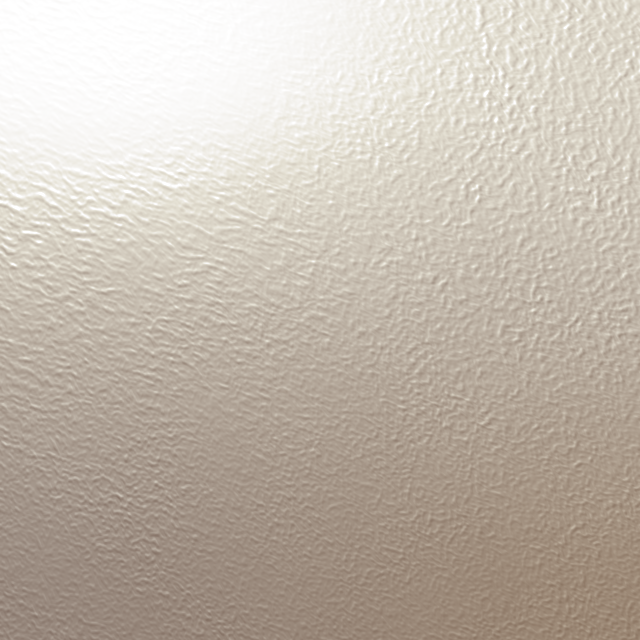
Write a Shadertoy shader that draws this texture.

```glsl
// Rough painted plaster, lit by a glow at the upper left.
// A smooth light falloff sets the tone; the slope of a noise height field,
// slanted streaks on the left and round grains on the right, adds the relief.

const vec2 LAMP = vec2(0.12, 1.2);
const float STREAK_ANGLE = -0.36;

vec2 hashGradient(vec2 cell) {
    vec3 q = fract(vec3(cell.xyx) * vec3(0.1031, 0.1030, 0.0973));
    q += dot(q, q.yzx + 33.33);
    float angle = 6.2832 * fract((q.x + q.y) * q.z);
    return vec2(cos(angle), sin(angle));
}

float gradientNoise(vec2 p) {
    vec2 i = floor(p);
    vec2 f = p - i;
    vec2 w = f * f * f * (f * (f * 6.0 - 15.0) + 10.0);
    float a = dot(hashGradient(i), f);
    float b = dot(hashGradient(i + vec2(1, 0)), f - vec2(1, 0));
    float c = dot(hashGradient(i + vec2(0, 1)), f - vec2(0, 1));
    float d = dot(hashGradient(i + vec2(1, 1)), f - vec2(1, 1));
    return mix(mix(a, b, w.x), mix(c, d, w.x), w.y);
}

vec2 rotate(vec2 p, float angle) {
    float c = cos(angle), s = sin(angle);
    return vec2(c * p.x + s * p.y, c * p.y - s * p.x);
}

// Raised bumps of one size, flat in between.
float bumps(vec2 p) {
    return smoothstep(-0.2, 0.55, gradientNoise(p));
}

// Plaster height: streaks fade into grains, fine bumps grow downwards.
float plasterHeight(vec2 p, float streaky, float fine) {
    vec2 bent = p + 0.006 * vec2(gradientNoise(p * 22.0), gradientNoise(p * 22.0 + 40.0));
    vec2 slanted = rotate(bent, STREAK_ANGLE);
    float streaks = bumps(slanted * vec2(46.0, 112.0) + 7.0);
    float grains = bumps(bent * 82.0 + 31.0);
    float small = bumps(slanted * vec2(125.0, 165.0) + 90.0);
    return mix(mix(grains, streaks, streaky), small, fine);
}

// Broad light: darker towards the floor, with a wide glow near the lamp.
float lightTone(vec2 p) {
    float depth = 1.0 - p.y;
    float wall = 0.835 - 0.10 * depth - 0.21 * smoothstep(0.1, 1.0, depth);
    vec2 g = vec2((p.x - 0.13) / 0.45, depth / 0.30);
    return wall + 0.35 * exp(-dot(g, g));
}

// Rolls highlights off smoothly into white.
float softClip(float tone) {
    float knee = 0.88;
    float over = max(tone - knee, 0.0);
    return min(tone, knee) + 0.125 * (1.0 - exp(-over / 0.11));
}

// Warm grey in the shade, near white in the light.
vec3 plasterColor(float tone, float warmth) {
    float red = 0.14 * (1.0 - tone);
    float blue = 0.052 * (1.0 - smoothstep(0.86, 1.0, tone));
    return vec3(tone + red, tone, tone - blue) + warmth * vec3(0.012, 0.0, -0.022);
}

void mainImage(out vec4 fragColor, in vec2 fragCoord) {
    vec2 p = fragCoord / iResolution.xy;
    float broad = lightTone(p);

    // Relief from the height difference along the light direction
    float streaky = 1.0 - smoothstep(0.3, 0.75, p.x + 0.12 * gradientNoise(p * 5.0));
    float fine = mix(0.62, 0.28, smoothstep(0.1, 0.65, p.y));
    vec2 toLamp = normalize(LAMP - p);
    vec2 stepOut = 0.0022 * toLamp;
    float slope = plasterHeight(p - stepOut, streaky, fine)
                - plasterHeight(p + stepOut, streaky, fine);

    // Relief is patchy, weaker near the floor and lost in the glow
    float patches = 1.0 + 0.7 * gradientNoise(p * 7.0 + 3.0);
    float strength = mix(0.085, 0.16, smoothstep(0.05, 0.6, p.y));
    strength *= patches * (1.0 - 0.85 * smoothstep(0.86, 1.04, broad));
    float relief = strength * slope * (1.0 + 0.5 * max(slope, 0.0));

    // Faint uneven tone
    float mottle = 0.010 * gradientNoise(p * 6.0 + 17.0) + 0.008 * gradientNoise(p * 28.0);

    float tone = softClip(broad + mottle) + relief;
    float warmth = smoothstep(0.3, 1.0, p.x) * (1.0 - smoothstep(0.0, 0.6, p.y))
                 - 0.4 * (1.0 - smoothstep(0.0, 0.5, p.x)) * (1.0 - smoothstep(0.1, 0.6, p.y));
    fragColor = vec4(clamp(plasterColor(tone, warmth), 0.0, 1.0), 1.0);
}
```
